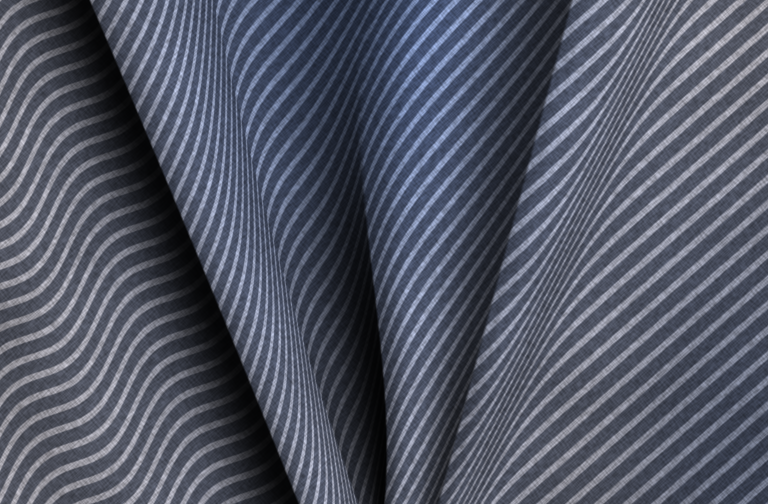
This texture is drawn by a WebGL 2 fragment shader. Its source:

```glsl
#version 300 es
precision highp float;

uniform vec2 u_resolution;
out vec4 fragColor;

const float PERIOD = 0.05;
const vec3 CLOTH = vec3(0.30, 0.32, 0.37);
const vec3 STRIPE = vec3(0.61, 0.62, 0.66);
const vec3 WARM = vec3(1.03, 1.0, 0.98);
const vec3 BLUE = vec3(0.83, 0.95, 1.16);

vec2 hashGradient(vec2 cell) {
  vec3 h = fract(cell.xyx * vec3(0.1031, 0.1030, 0.0973));
  h += dot(h, h.yzx + 33.33);
  float angle = 6.2832 * fract((h.x + h.y) * h.z);
  return vec2(cos(angle), sin(angle));
}

float gradientNoise(vec2 p) {
  vec2 i = floor(p), f = fract(p);
  vec2 s = f * f * f * (f * (f * 6.0 - 15.0) + 10.0);
  vec2 e = vec2(0.0, 1.0);
  float a = dot(hashGradient(i), f);
  float b = dot(hashGradient(i + e.yx), f - e.yx);
  float c = dot(hashGradient(i + e.xy), f - e.xy);
  float d = dot(hashGradient(i + e.yy), f - e.yy);
  return mix(mix(a, b, s.x), mix(c, d, s.x), s.y);
}

// Horizontal position of a fold line at height y
float foldLine(float y, vec4 k) {
  return k.x + y * (k.y + y * (k.z + y * k.w));
}

// Diagonal stripes, displaced upward by the bend of the cloth
float stripes(vec2 p, float slope, float bend) {
  float phase = (p.y - slope * p.x - bend) / PERIOD;
  float soft = clamp(fwidth(phase) * 0.8, 0.03, 0.3);
  float d = abs(fract(phase) - 0.5);
  return 1.0 - smoothstep(0.17 - soft, 0.17 + soft, d);
}

vec3 fabric(float stripe, float light) {
  return mix(CLOTH, STRIPE, stripe) * light;
}

// Crossed threads running along and across the stripes
float weave(vec2 p) {
  vec2 q = mat2(0.74, -0.67, 0.67, 0.74) * p;
  return gradientNoise(q * vec2(55.0, 270.0)) + gradientNoise(q.yx * vec2(65.0, 250.0) + 17.0);
}

float cover(float d, float soft) {
  return smoothstep(-soft, soft, d);
}

void main() {
  vec2 p = gl_FragCoord.xy / u_resolution.y;
  float pixel = 1.0 / u_resolution.y;
  float rise = smoothstep(0.0, 1.0, p.y);

  // Fold lines, left to right
  float a = foldLine(p.y, vec4(0.593, -0.40, -0.015, 0.0));
  float b = foldLine(p.y, vec4(0.711, -0.356, 0.07, 0.0));
  float c = foldLine(p.y, vec4(0.763, 0.09, -0.483, 0.375));
  float d = foldLine(p.y, vec4(0.87, 0.266, 0.0, 0.0));
  float e = foldLine(p.y, vec4(0.929, 0.385, 0.0, 0.0));

  // Left panel, sinking into shadow
  float u = a - p.x;
  float bend = 0.03 * sin((0.25 - u) * 20.0);
  float light = mix(0.06, 0.98, smoothstep(0.01, 0.18, u));
  light *= 1.0 + 0.08 * cos((u - 0.3) * 20.0);
  vec3 color = fabric(stripes(p, 1.0, bend), light);

  // Rolled fold
  float t = clamp((p.x - a) / (b - a), 0.0, 1.0);
  bend = 0.12 * t + 0.22 * pow(t, 4.0);
  light = 0.68 + 0.34 * sin(3.1416 * pow(t, 0.8)) + 0.12 * t;
  color = mix(color, fabric(stripes(p, 0.95, bend), light), cover(p.x - a, pixel * 1.5));

  // Valley, darkening to the right and downward
  t = clamp((p.x - b) / (c - b), 0.0, 1.0);
  u = max(p.x - b, 0.0);
  bend = 0.34 + 0.06 * (1.0 - exp(-u * 30.0)) + 0.12 * pow(t, 4.0);
  float deepest = mix(0.06, 0.5, rise * rise);
  light = mix(0.92, deepest, smoothstep(0.05, 0.95, t)) * mix(0.5, 1.0, smoothstep(0.0, 0.75, p.y));
  color = mix(color, fabric(stripes(p, 0.95, bend), light), cover(p.x - b, pixel * 1.5));

  // Central fold
  t = clamp((p.x - c) / (d - c), 0.0, 1.0);
  u = max(p.x - c, 0.0);
  bend = 0.12 * (1.0 - exp(-u * 14.0)) + 0.08 * pow(t, 4.0);
  light = mix(0.58, 1.02, smoothstep(0.0, 0.3, t)) * mix(1.0, 0.36, smoothstep(0.42, 0.97, t));
  float softness = mix(pixel * 1.5, 0.02, smoothstep(0.5, 1.0, p.y));
  color = mix(color, fabric(stripes(p, 0.9, bend), light), cover(p.x - c, softness));

  // Right panel, with stripes gathered along a crease
  u = p.x - e;
  bend = 0.13 * tanh(u / 0.035);
  light = 0.98 + 0.1 * rise - 0.22 * smoothstep(0.0, 0.5, u) * (1.0 - 0.6 * rise);
  light -= 0.14 * exp(-pow((u - 0.005) / 0.025, 2.0));
  light *= mix(0.8, 1.0, smoothstep(0.0, 0.05, p.x - d));
  color = mix(color, fabric(stripes(p, 0.88, bend), light), cover(p.x - d, pixel * 2.0));

  // Cool light over the upper middle, warmer at the sides
  float cool = exp(-pow((p.x - 0.72) / 0.42, 2.0)) * mix(0.25, 1.0, rise);
  cool += 0.45 * smoothstep(1.1, 1.5, p.x) * (1.0 - rise);
  color *= mix(WARM, BLUE, clamp(cool, 0.0, 1.0));

  // Thread texture and slow unevenness
  color *= 1.0 + 0.23 * weave(p) + 0.1 * gradientNoise(p * 7.0);
  fragColor = vec4(clamp(color, 0.0, 1.0), 1.0);
}
```
